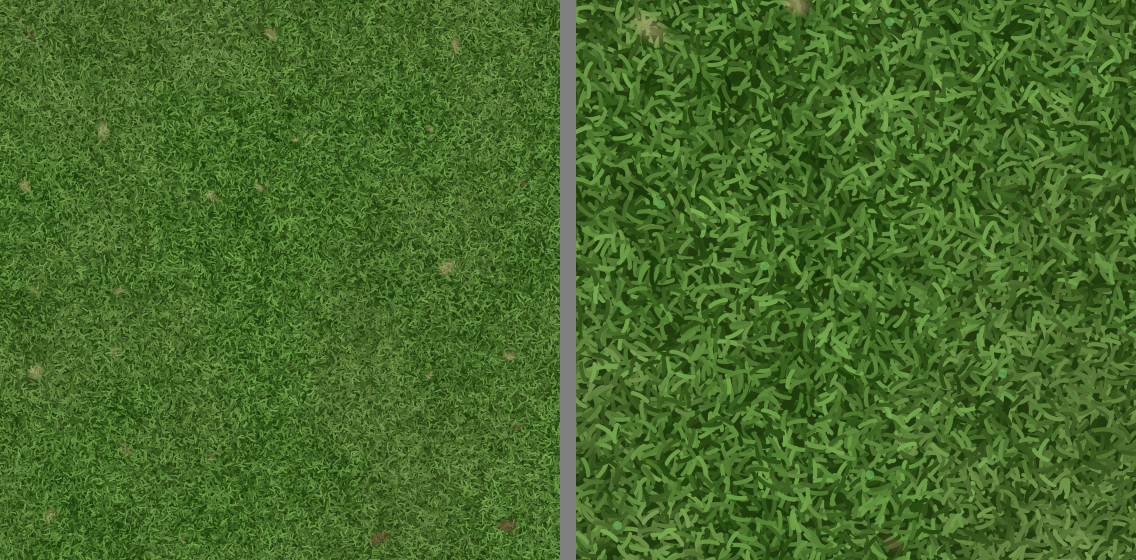
Left, the full canvas; right, a detail of the centre.
A Shadertoy shader for this texture:

```glsl
// A mown lawn seen from above: layers of short, randomly turned blades
// are painted over dark soil, tinted by smooth cellular noise into lush and
// dry patches, then dotted with worn straw spots and small clover leaves.

const int   BLADE_LAYERS  = 5;
const float BLADE_DENSITY = 110.0;  // cells across the canvas
const float BLADE_LENGTH  = 0.55;   // half length, in cells
const float BLADE_WIDTH   = 0.14;   // half width, in cells
const float BLADE_SPREAD  = 1.9;    // contrast between blades
const float SPOT_CELLS    = 7.0;
const float SPOT_CHANCE   = 0.6;
const float CLOVER_CELLS  = 15.0;
const float CLOVER_CHANCE = 0.22;

const vec3 GAP        = vec3(0.13, 0.23, 0.06);
const vec3 LUSH_DARK  = vec3(0.20, 0.35, 0.10);
const vec3 LUSH_LIGHT = vec3(0.37, 0.56, 0.23);
const vec3 DRY_DARK   = vec3(0.25, 0.36, 0.14);
const vec3 DRY_LIGHT  = vec3(0.39, 0.51, 0.25);
const vec3 STRAW      = vec3(0.62, 0.60, 0.40);
const vec3 EARTH      = vec3(0.40, 0.34, 0.21);
const vec3 CLOVER     = vec3(0.42, 0.70, 0.36);

vec3 hash3(vec2 p) {
    vec3 q = fract(p.xyx * vec3(0.1031, 0.1030, 0.0973));
    q += dot(q, q.yxz + 33.33);
    return fract((q.xxy + q.yzz) * q.zyx);
}

mat2 turn(float a) {
    float c = cos(a), s = sin(a);
    return mat2(c, s, -s, c);
}

// Smooth cellular noise: random values blended around jittered points
float cellNoise(vec2 p) {
    vec2 cell = floor(p);
    float total = 0.0, weights = 0.0;
    for (int y = -1; y <= 1; y++)
    for (int x = -1; x <= 1; x++) {
        vec2 id = cell + vec2(x, y);
        vec3 h = hash3(id + 57.0);
        vec2 d = id + 0.2 + 0.6 * h.xy - p;
        float w = max(0.0, 1.0 - dot(d, d) / 1.44);
        w *= w;
        total += h.z * w;
        weights += w;
    }
    return total / weights;
}

vec3 grassColor(float tone, float dryness) {
    vec3 lush = mix(LUSH_DARK, LUSH_LIGHT, tone);
    vec3 dry = mix(DRY_DARK, DRY_LIGHT, tone);
    return max(mix(lush, dry, dryness), vec3(0.03));
}

// Paints one layer of line-segment blades over the given colour
vec3 paintBlades(vec3 color, vec2 uv, float layer, float tone, float dryness) {
    vec2 p = turn(layer * 1.3) * uv * BLADE_DENSITY + layer * 41.0 + 300.0;
    float soft = 0.65 * BLADE_DENSITY / iResolution.y;
    vec2 cell = floor(p);
    for (int y = -1; y <= 1; y++)
    for (int x = -1; x <= 1; x++) {
        vec2 id = cell + vec2(x, y);
        vec3 h = hash3(id);
        vec3 k = hash3(id + 419.0);
        vec2 q = turn(k.x * 6.2832) * (p - id - h.xy);
        q.y += 0.25 * q.x * q.x;
        q.x -= clamp(q.x, -BLADE_LENGTH, BLADE_LENGTH);
        float cover = 1.0 - smoothstep(BLADE_WIDTH - soft, BLADE_WIDTH + soft, length(q));
        float bladeTone = tone + (h.z - 0.5) * BLADE_SPREAD;
        float bladeDry = clamp(dryness + (k.y - 0.5) * 0.9, 0.0, 1.0);
        color = mix(color, grassColor(bladeTone, bladeDry), cover);
    }
    return color;
}

// Ragged worn spots, one at most in each cell
vec3 paintSpots(vec3 color, vec2 uv, float ragged) {
    vec2 p = uv * SPOT_CELLS;
    vec2 id = floor(p);
    vec3 h = hash3(id + 131.0);
    vec3 k = hash3(id + 733.0);
    vec2 q = turn(k.x * 6.2832) * (p - id - 0.25 - 0.5 * h.xy);
    float radius = mix(0.07, 0.17, k.y * k.y);
    float d = length(q * vec2(1.0, 1.6)) / radius + (ragged - 0.5) * 0.9;
    float cover = (1.0 - smoothstep(0.15, 1.0, d)) * mix(0.4, 0.85, k.z);
    vec3 worn = mix(STRAW, EARTH, step(0.72, fract(k.z * 7.0)));
    worn *= 0.65 + 0.8 * color.g;
    return mix(color, worn, cover * step(h.z, SPOT_CHANCE));
}

vec3 paintClover(vec3 color, vec2 uv) {
    vec2 p = uv * CLOVER_CELLS;
    vec2 id = floor(p);
    vec3 h = hash3(id + 911.0);
    float d = length(p - id - 0.15 - 0.7 * h.xy);
    float soft = 0.8 * CLOVER_CELLS / iResolution.y;
    float cover = 1.0 - smoothstep(0.04 - soft, 0.04 + soft, d);
    return mix(color, CLOVER, 0.75 * cover * step(h.z, CLOVER_CHANCE));
}

void mainImage(out vec4 fragColor, in vec2 fragCoord) {
    vec2 uv = fragCoord / iResolution.y;

    // Patches and clumps, from broad to fine
    float broad = cellNoise(uv * 3.5 + 11.0);
    float patches = cellNoise(turn(0.6) * uv * 9.0 + 40.0);
    float clumps = cellNoise(turn(1.1) * uv * vec2(20.0, 26.0) + 90.0);
    float tufts = cellNoise(turn(2.0) * uv * 55.0 + 150.0);
    float dryness = clamp(0.45 + 1.1 * (broad - 0.5) + 0.8 * (patches - 0.5)
                        + 0.5 * (clumps - 0.5), 0.0, 1.0);
    float tone = 0.56 + 0.25 * (patches - 0.5) + 0.4 * (clumps - 0.5) + 0.45 * (tufts - 0.5);

    vec3 color = GAP;
    for (int i = 0; i < BLADE_LAYERS; i++) {
        float depth = float(i) / float(BLADE_LAYERS - 1);
        color = paintBlades(color, uv, float(i), tone - 0.25 * (1.0 - depth), dryness);
    }
    color = paintSpots(color, uv, 0.5 * (clumps + tufts));
    color = paintClover(color, uv);
    fragColor = vec4(color, 1.0);
}
```
